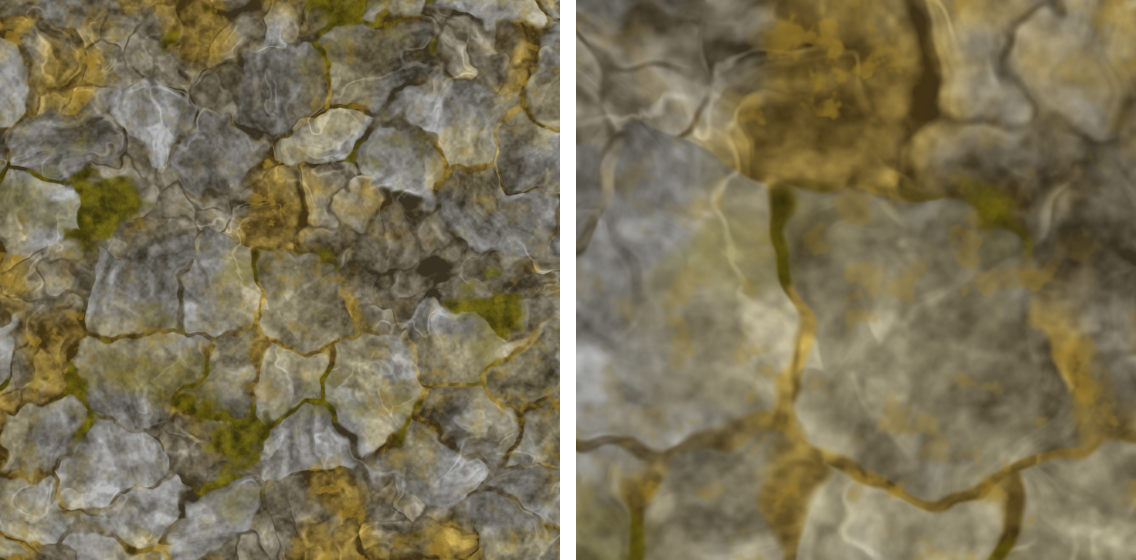
Left, the full canvas; right, a detail of the centre.
Reproduce this texture procedurally as a WebGL 2 fragment shader.

```glsl
#version 300 es
precision highp float;
// Weathered rubble: large grey slabs over small broken stones, both cut by
// warped cellular noise, then streaked, veined, and grown over with ochre
// lichen and dark moss that follow layered noise and the crevices.

uniform vec2 u_resolution;
out vec4 fragColor;

vec2 hash2(vec2 p) {
    vec3 q = fract(vec3(p.xyx) * vec3(0.1031, 0.103, 0.0973));
    q += dot(q, q.yzx + 33.33);
    return fract((q.xx + q.yz) * q.zy);
}

float noise(vec2 p) {
    vec2 i = floor(p), f = fract(p);
    f = f * f * (3.0 - 2.0 * f);
    return mix(mix(hash2(i).x, hash2(i + vec2(1, 0)).x, f.x),
               mix(hash2(i + vec2(0, 1)).x, hash2(i + vec2(1, 1)).x, f.x), f.y);
}

float fbm(vec2 p) {
    float sum = 0.0, amp = 0.533;
    for (int i = 0; i < 4; i++) {
        sum += amp * noise(p);
        p = mat2(1.6, 1.2, -1.2, 1.6) * p + 17.3;
        amp *= 0.5;
    }
    return sum;
}

// Cellular stones: x = gap to the border, y = seed, zw = offset from the centre
vec4 stones(vec2 p) {
    vec2 cell = floor(p), offset = vec2(0.0);
    float nearest = 9.0, second = 9.0, seed = 0.0;
    for (int y = -1; y <= 1; y++) {
        for (int x = -1; x <= 1; x++) {
            vec2 id = cell + vec2(x, y);
            vec2 d = p - id - 0.1 - 0.8 * hash2(id);
            float len = length(d);
            if (len < nearest) {
                second = nearest;
                nearest = len;
                offset = d;
                seed = hash2(id + 57.0).y;
            } else {
                second = min(second, len);
            }
        }
    }
    return vec4(second - nearest, seed, offset);
}

// Brightness of one stone: own tone, tilted face and streaks along its grain
float stoneTone(vec2 p, vec4 stone) {
    float angle = stone.y * 40.0;
    vec2 dir = vec2(cos(angle), sin(angle));
    vec2 grain = vec2(dot(p, dir), dot(p, vec2(-dir.y, dir.x)));
    float streak = fbm(grain * vec2(13.0, 46.0) + stone.y * 90.0);
    float ownTone = fract(stone.y * 17.0) - 0.5;
    return 0.45 + 0.3 * ownTone + 0.22 * dot(stone.zw, dir) + 0.75 * (streak - 0.5);
}

void main() {
    vec2 uv = gl_FragCoord.xy / min(u_resolution.x, u_resolution.y);

    // Ragged outlines
    vec2 warp = vec2(fbm(uv * 9.0), fbm(uv * 9.0 + 31.0)) - 0.5;
    vec2 chip = vec2(noise(uv * 42.0), noise(uv * 42.0 + 11.0)) - 0.5;
    vec2 p = uv + 0.11 * warp + 0.012 * chip;

    // Slabs over rubble
    vec4 slab = stones(p * vec2(6.3, 7.4) + 3.0);
    vec4 rubble = stones(p * vec2(15.0, 13.0) + 40.0);
    float slabMask = step(0.42, slab.y) * smoothstep(0.03, 0.1, slab.x);
    float rubbleTone = mix(0.27, stoneTone(p, rubble) - 0.03, smoothstep(0.0, 0.14, rubble.x));
    float tone = mix(rubbleTone, stoneTone(p, slab) + 0.1, slabMask);

    // Shadowed crevices, broken along their length
    float crevice = 1.0 - smoothstep(0.0, 0.16, slab.x);
    crevice *= smoothstep(0.38, 0.6, fbm(uv * 8.0 + 5.0));
    tone -= 0.3 * crevice;

    // Pale veins, mottling and fine grit
    float vein = 1.0 - abs(2.0 * fbm(p * 13.0 + 8.0) - 1.0);
    tone += 0.24 * smoothstep(0.88, 1.0, vein) * smoothstep(0.35, 0.6, fbm(uv * 10.0 + 23.0));
    float mottle = fbm(uv * 55.0);
    tone += 0.55 * (mottle - 0.5) + 0.17 * (noise(uv * 165.0) - 0.5);
    tone = clamp(tone, 0.0, 1.05);

    vec3 color = mix(vec3(0.22, 0.195, 0.14), vec3(0.72, 0.71, 0.68), tone);
    color *= mix(vec3(1.02, 1.0, 0.94), vec3(0.97, 0.99, 1.03), slabMask);

    // Ochre lichen: a broad stain with brighter spots
    float stain = smoothstep(0.42, 0.64, fbm(uv * 8.5 + 61.0)) * (1.0 - 0.6 * slabMask);
    color = mix(color, color * vec3(1.17, 1.04, 0.6), stain);
    float spots = smoothstep(0.58, 0.72, fbm(uv * 48.0 + 12.0));
    color = mix(color, vec3(0.62, 0.5, 0.17), spots * (0.15 + 0.45 * stain));

    // Dark moss, thickest in the crevices
    float growth = fbm(uv * vec2(7.0, 9.5) + 77.0) + 0.08 * crevice + 0.12 * (mottle - 0.5);
    float moss = smoothstep(0.58, 0.68, growth) * (1.0 - 0.65 * slabMask);
    vec3 mossColor = vec3(0.35, 0.32, 0.05) * (0.35 + 1.2 * fbm(uv * 64.0 + 9.0));
    color = mix(color, mossColor, 0.9 * moss);

    fragColor = vec4(color, 1.0);
}
```
